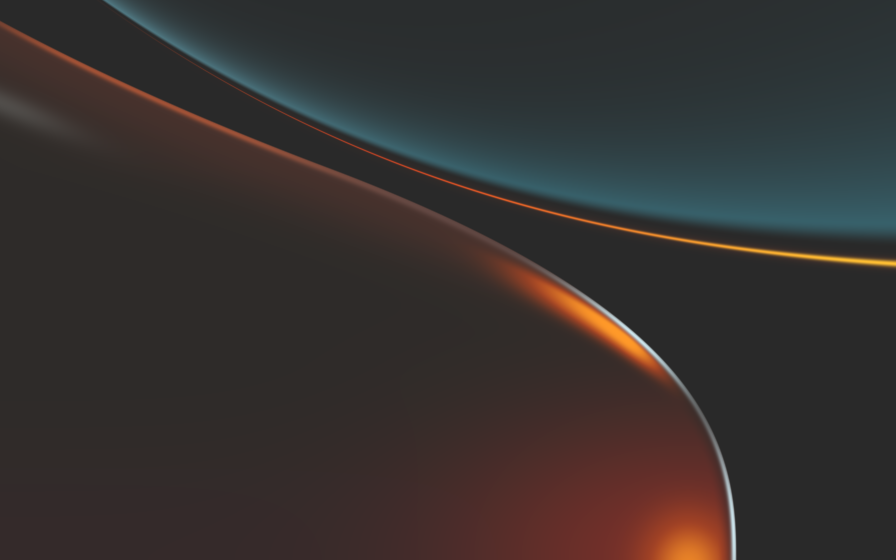
Write a WebGL 1 fragment shader that draws this background.

```glsl
precision highp float;
// Two glossy curved sheets on charcoal: a teal sheet above a glowing wire,
// and a dark body below with ember light caught under its rim.
// Each sheet is a curve with approximate signed distance; light is Gaussian falloff.

uniform vec2 u_resolution;

#define ASPECT 1.6
#define CHARCOAL vec3(0.161, 0.161, 0.160)
#define EMBER vec3(0.66, 0.27, 0.14)
#define FLAME vec3(1.00, 0.60, 0.16)
#define DEEP_RED vec3(0.50, 0.19, 0.16)
#define ICE vec3(0.80, 0.90, 0.93)
#define TEAL vec3(0.06, 0.23, 0.27)
#define PALE_BLUE vec3(0.16, 0.32, 0.36)

float gauss(float x) { return exp(-x * x); }

// Signed distance to the upper wire, positive above it
float wireDistance(vec2 p) {
    float t = 1.0 - p.x / ASPECT;
    float height = 0.529 + t * (0.104 + t * (0.25 + t * 0.254));
    float slope = (0.104 + t * (0.5 + t * 0.762)) / ASPECT;
    return (p.y - height) / sqrt(1.0 + slope * slope);
}

// Signed distance to the lower body, positive inside it
float bodyDistance(vec2 p) {
    float bend = max(p.y - 0.7, 0.0);
    float edge = 1.315 - 1.808 * pow(p.y, 2.55) + 4.73 * bend * bend;
    float slope = -4.61 * pow(p.y, 1.55) + 9.46 * bend;
    return (edge - p.x) / sqrt(1.0 + slope * slope);
}

// Tints a colour through ember to flame as heat goes from 0 to 1
vec3 heatUp(vec3 color, float heat) {
    color = mix(color, EMBER, smoothstep(0.0, 0.6, heat));
    return mix(color, FLAME, smoothstep(0.4, 1.0, heat));
}

vec3 upperSheet(vec3 color, vec2 p, float pixel) {
    float d = wireDistance(p);
    float r = p.x / ASPECT;

    // Teal light rises softly above the wire, then decays upward
    float start = 0.004 + 0.048 * pow(r, 1.5);
    float rise = smoothstep(0.55 * start, 1.45 * start, d);
    float decay = exp(-max(d - start, 0.0) / (0.02 + 0.15 * r * r));
    vec3 tint = mix(PALE_BLUE, TEAL, smoothstep(0.1, 0.6, r));
    color += rise * (tint * decay + vec3(0.004, 0.014, 0.018));

    // Hot wire, thicker and more yellow to the right
    float width = max(mix(0.0012, 0.0055, r * r * r), 0.7 * pixel);
    vec3 wire = mix(vec3(0.85, 0.28, 0.14), vec3(1.0, 0.75, 0.2), smoothstep(0.4, 1.0, r));
    color += vec3(0.12, 0.03, 0.01) * r * r * gauss(d / 0.011);
    return mix(color, wire, gauss(d / width) * smoothstep(0.05, 0.6, r));
}

vec3 lowerBody(vec2 p, float e) {
    vec3 color = mix(vec3(0.205, 0.165, 0.165), vec3(0.180, 0.170, 0.160),
                     smoothstep(0.0, 0.35, p.y));

    // Warm band below the upper edge
    color += vec3(0.10, 0.025, 0.015) * gauss(e / 0.10) * smoothstep(0.35, 0.6, p.y);

    // Grey sheen at the far left
    float sheen = gauss((p.y - 0.817 + 0.4 * p.x) / 0.025) * gauss(p.x / 0.13);
    color += vec3(0.11, 0.125, 0.125) * sheen;

    // Red pool and hot core at the bottom
    float inner = smoothstep(-0.01, 0.035, e);
    float pool = gauss(length((p - vec2(1.22, 0.01)) / vec2(0.40, 0.24)));
    float core = gauss(length((p - vec2(1.23, -0.01)) / vec2(0.09, 0.10)));
    color = mix(color, DEEP_RED, 0.9 * pool * inner);
    color = heatUp(color, 0.8 * core * inner);

    // Flame streak under the shoulder, narrowing to the right
    float inset = 0.01 + 0.07 * max(1.24 - p.x, 0.0);
    float across = (e - inset) / (inset * (e < inset ? 0.6 : 1.3));
    float along = (p.x - 1.115) / (p.x < 1.115 ? 0.19 : 0.07);
    color = heatUp(color, gauss(across) * gauss(along));

    // Rim light: copper, then dusty rose, then ice
    float copper = smoothstep(-0.15, 0.15, p.x) * (1.0 - smoothstep(0.4, 0.8, p.x));
    float rose = gauss((p.x - 0.75) / 0.25);
    float ice = gauss((p.y - 0.40) / 0.09) + gauss((p.y - 0.05) / 0.17);
    color = mix(color, vec3(0.75, 0.36, 0.22), 0.75 * copper * gauss((e - 0.004) / 0.006));
    color = mix(color, vec3(0.48, 0.36, 0.34), 0.5 * rose * gauss((e - 0.004) / 0.008));
    return mix(color, ICE, min(ice, 1.0) * gauss((e - 0.004) / 0.005));
}

void main() {
    vec2 p = gl_FragCoord.xy / u_resolution * vec2(ASPECT, 1.0);
    float pixel = 1.0 / u_resolution.y;
    float e = bodyDistance(p);

    vec3 color = upperSheet(CHARCOAL, p, pixel);
    color = mix(color, lowerBody(p, e), smoothstep(-pixel, pixel, e));
    gl_FragColor = vec4(color, 1.0);
}
```
